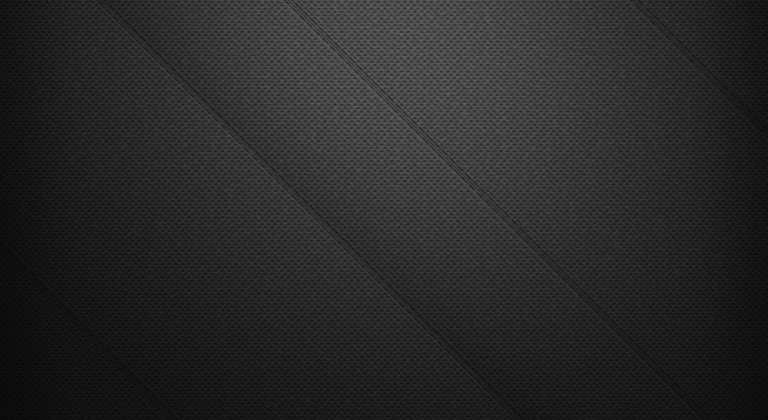
Reproduce this background procedurally as a Shadertoy shader.

```glsl
// Dark perforated leather with diagonal stitched seams under a soft overhead light.
#define LIGHT_POS vec2(0.94, 0.90)
#define LIGHT_GAIN 0.262
#define AMBIENT 0.06
#define HOLE_PITCH 0.0158
#define HOLE_DEPTH 0.34
#define RIM_GAIN 0.10
#define GRAIN_SCALE vec2(75.0, 170.0)
#define GRAIN_DEPTH 0.22
#define SEAM_HALF_WIDTH 0.0085
#define STITCH_LENGTH 0.026

vec2 hash2(vec2 cell) {
    vec2 h = vec2(dot(cell, vec2(127.1, 311.7)), dot(cell, vec2(269.5, 183.3)));
    return fract(sin(h) * 43758.55);
}

// Distance to the nearest scattered point, for the leather grain.
float cellular(vec2 p) {
    vec2 cell = floor(p), f = fract(p);
    float nearest = 2.0;
    for (int y = -1; y <= 1; y++)
        for (int x = -1; x <= 1; x++) {
            vec2 offset = vec2(x, y);
            nearest = min(nearest, length(offset + hash2(cell + offset) - f));
        }
    return nearest;
}

// Staggered lattice of soft holes, a little wider than tall.
float perforation(vec2 p, float pixel) {
    vec2 stretch = vec2(0.8, 1.25) * HOLE_PITCH;
    vec2 a = (fract(p / HOLE_PITCH) - 0.5) * stretch;
    vec2 b = (fract(p / HOLE_PITCH + 0.5) - 0.5) * stretch;
    float soft = max(pixel * 0.7, 0.002);
    return 1.0 - smoothstep(0.003 - soft, 0.003 + soft, min(length(a), length(b)));
}

// Soft line of a given half width around d = 0.
float line(float d, float halfWidth, float pixel) {
    return 1.0 - smoothstep(halfWidth - pixel, halfWidth + pixel, abs(d));
}

// Tilted elliptical pool of light with darkened sides.
float lighting(vec2 p, float aspect) {
    vec2 d = p - LIGHT_POS;
    float falloff = d.x * d.x / 0.54 + d.y * d.y / 0.50 + 0.6 * d.x * d.y;
    float side = min(p.x, aspect - p.x);
    return (AMBIENT + LIGHT_GAIN * exp(-falloff)) * mix(0.68, 1.0, smoothstep(-0.05, 0.2, side));
}

// Shading factor of one seam: d crosses it, along follows it.
float seam(float d, float along, float shadowDepth, float pixel) {
    float soft = max(pixel * 0.7, 0.001);
    float edges = line(abs(d) - SEAM_HALF_WIDTH * 0.75, 0.0016, soft);
    float groove = line(d, 0.0013, soft);
    float phase = abs(fract(along / STITCH_LENGTH) - 0.5) * STITCH_LENGTH;
    float dash = 1.0 - smoothstep(0.008 - soft, 0.008 + soft, phase);
    float ridge = line(abs(d) - SEAM_HALF_WIDTH * 1.35, 0.0014, soft);
    float shadow = smoothstep(0.0, 0.006, d) * exp(-max(d, 0.0) / 0.11);
    float shade = 1.0 - shadowDepth * shadow;
    shade *= 1.0 - edges * mix(0.22, 0.44, dash);
    return shade * (1.0 - 0.25 * groove) * (1.0 + 0.10 * ridge);
}

void mainImage(out vec4 fragColor, in vec2 fragCoord) {
    float pixel = 1.0 / iResolution.y;
    vec2 p = fragCoord * pixel;
    float shade = lighting(p, iResolution.x * pixel);

    // Diagonal coordinates across and along the seams
    float across = (p.x + p.y) * 0.7071;
    float along = (p.x - p.y) * 0.7071;

    // Two close central seams and two outer ones
    float flatLeather = 1.0, seams = 1.0;
    for (int i = 0; i < 4; i++) {
        float k = float(i) - 1.5;
        float intercept = 1.463 + k * 0.447 + sign(k) * max(abs(k) - 0.5, 0.0) * 0.377;
        float d = across - intercept * 0.7071;
        float shadowDepth = i == 1 ? 0.18 : 0.04;
        flatLeather *= smoothstep(SEAM_HALF_WIDTH, SEAM_HALF_WIDTH + 0.004, abs(d));
        seams *= seam(d, along, shadowDepth, pixel);
    }

    // Horizontal leather grain, holes and their lit lower rims
    float grain = cellular(p * GRAIN_SCALE) - 0.45;
    float holes = perforation(p, pixel) * flatLeather;
    float rim = perforation(p + vec2(0.0, 0.005), pixel) * flatLeather;
    shade *= 1.0 + GRAIN_DEPTH * grain;
    shade *= seams * (1.0 - HOLE_DEPTH * holes + RIM_GAIN * rim);

    fragColor = vec4(vec3(shade), 1.0);
}
```
